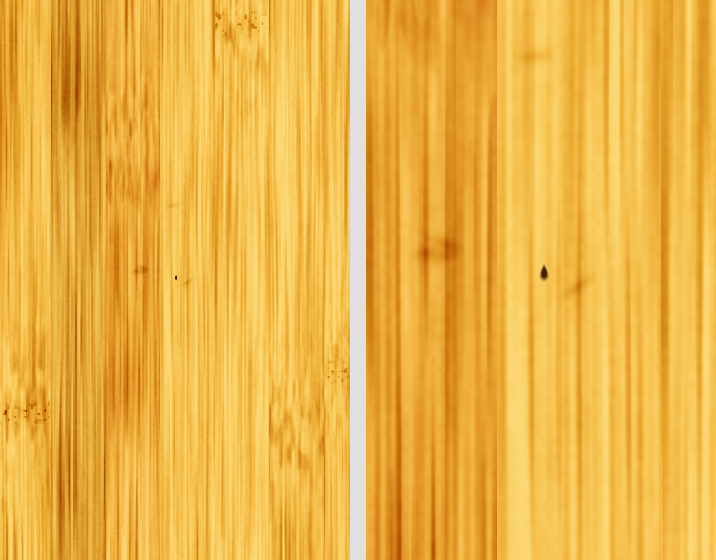
Left: the whole. Right: its middle third, enlarged.
This texture is drawn by a Shadertoy shader. Its source:

```glsl
float hash(vec2 cell) {
    vec3 h = fract(cell.xyx * vec3(0.1031, 0.1030, 0.0973));
    h += dot(h, h.yzx + 33.33);
    return fract((h.x + h.y) * h.z);
}

float noise(vec2 p) {
    vec2 cell = floor(p), f = fract(p);
    f = f * f * (3.0 - 2.0 * f);
    return mix(mix(hash(cell), hash(cell + vec2(1, 0)), f.x),
               mix(hash(cell + vec2(0, 1)), hash(cell + vec2(1, 1)), f.x), f.y);
}

// Dark brown through orange to pale straw
vec3 bambooColor(float tone) {
    return vec3(0.80, 0.49, 0.07) + vec3(0.31, 0.43, 0.24) * tone
         + vec3(-0.13, -0.10, 0.10) * tone * tone;
}

// Dense thin parallel fibres, with dark veins that start and stop
float fibres(vec2 p) {
    float grain = (noise(p * vec2(185.0, 3.5)) - 0.5) * 0.62
                + (noise(p * vec2(115.0, 2.0) + 40.0) - 0.5) * 0.45
                + (noise(p * vec2(42.0, 1.1) + 80.0) - 0.5) * 0.28;
    float vein = smoothstep(0.60, 0.92, noise(p * vec2(150.0, 2.6) + 120.0));
    return grain - 0.40 * vein;
}

// Short tapered flecks around a node
float flecks(vec2 p) {
    p.y += 0.06 * noise(p * vec2(34.0, 5.0));
    return (noise(p * vec2(120.0, 20.0) + 160.0) - 0.5) * 0.75
         - 0.50 * smoothstep(0.55, 0.85, noise(p * vec2(85.0, 15.0) + 200.0));
}

void mainImage(out vec4 fragColor, in vec2 fragCoord) {
    vec2 p = fragCoord / iResolution.x;

    // Per strip: tone, node height, strength of the node's pits
    vec3 strips[7] = vec3[7](
        vec3(0.66, 0.42, 1.0), vec3(0.44, -2.0, 0.0), vec3(0.52, 1.18, 0.0),
        vec3(0.77, -2.0, 0.0), vec3(0.79, 1.54, 1.0), vec3(0.76, 0.36, 0.0),
        vec3(0.76, 0.54, 1.0));
    float across = (p.x + 0.01) / 0.156;
    int index = clamp(int(across), 0, 6);
    vec3 strip = strips[index];

    // Each strip has its own, slightly wavering grain
    vec2 g = p + vec2(float(index) * 3.7, float(index) * 11.3);
    g.x += 0.004 * noise(g * vec2(7.0, 2.5));

    // Grain turns from fibres to flecks near a node
    float fromNode = p.y - strip.y + 0.03 * (noise(g * vec2(32.0, 6.0)) - 0.5);
    float nearNode = exp(-fromNode * fromNode * 22.0);
    float tone = strip.x + 0.05 + (noise(g * vec2(6.0, 2.2) + 240.0) - 0.5) * 0.28;
    tone += fibres(g) * (1.4 - 0.55 * strip.x) * (1.0 - 0.5 * nearNode);
    tone += flecks(g) * mix(0.12, 0.80, nearNode);
    tone += (noise(g * vec2(190.0, 130.0)) - 0.5) * 0.10;

    // Pitted node ring, scattered over a soft band
    float ring = strip.z * exp(-fromNode * fromNode * 1300.0);
    float pits = smoothstep(0.62, 0.88, noise(g * vec2(105.0, 115.0) + 280.0));
    tone -= ring * (0.12 + 0.80 * pits);

    // Seams between strips and a stained left border
    float seam = abs(fract(across + 0.5) - 0.5) * 0.156;
    tone -= 0.20 * (1.0 - smoothstep(0.0, 0.008, seam));
    tone -= 0.45 * exp(-p.x * 32.0) * smoothstep(0.6, 1.1, p.y);

    // Warm stains on the third strip
    vec2 upper = (p - vec2(0.44, 1.08)) / vec2(0.014, 0.045);
    vec2 lower = (p - vec2(0.34, 0.47)) / vec2(0.04, 0.11);
    float stain = exp(-dot(upper, upper)) + 0.5 * exp(-dot(lower, lower));
    tone -= 0.45 * stain;

    // Small slanted smudges
    for (int i = 0; i < 5; i++) {
        float id = float(i);
        vec2 d = p - vec2(0.33 + 0.26 * hash(vec2(id, 7.0)),
                          0.72 + 0.34 * hash(vec2(id, 19.0)));
        d.y -= d.x * (hash(vec2(id, 31.0)) - 0.3);
        d /= vec2(0.014, 0.006);
        tone -= 0.35 * exp(-dot(d, d));
    }

    // Olive second strip, redder third strip
    vec3 color = bambooColor(clamp(tone, -0.7, 1.12));
    if (index == 1) color += vec3(-0.02, 0.0, 0.02);
    if (index == 2) color.g -= 0.015;
    color.g -= 0.04 * stain;

    // Tiny dark knot shaped like a drop
    vec2 k = p - vec2(0.503, 0.807);
    float knot = length(k / vec2(0.0038 - 0.25 * clamp(k.y, -0.004, 0.01), 0.008));
    color = mix(color, vec3(0.25, 0.12, 0.03), 1.0 - smoothstep(0.4, 1.2, knot));

    fragColor = vec4(clamp(color, 0.0, 1.0), 1.0);
}
```
